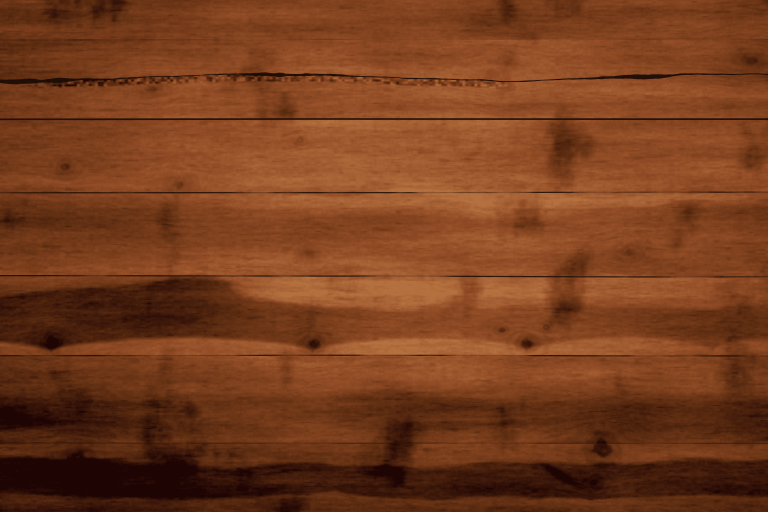
Write a Shadertoy shader that draws this texture.

```glsl
// Dark varnished horizontal wood planks with seams, knots and one long ragged crack.

float hash(vec2 p) {
    return fract(sin(dot(p, vec2(127.1, 311.7))) * 43758.5);
}

float noise(vec2 p) {
    vec2 i = floor(p), f = fract(p);
    f = f * f * (3.0 - 2.0 * f);
    return mix(mix(hash(i), hash(i + vec2(1, 0)), f.x),
               mix(hash(i + vec2(0, 1)), hash(i + vec2(1, 1)), f.x), f.y);
}

float fbm(vec2 p) {
    float sum = 0.0, amp = 0.5;
    for (int i = 0; i < 5; i++) {
        sum += amp * noise(p);
        p = p * 2.03 + vec2(17.3, 9.1);
        amp *= 0.5;
    }
    return sum;
}

// Soft-edged band between two values
float band(float y, float lo, float hi, float soft) {
    return smoothstep(lo - soft, lo + soft, y) * (1.0 - smoothstep(hi - soft, hi + soft, y));
}

// Antialiased line of a given half width, fading when thinner than a pixel
float stroke(float d, float halfWidth, float px) {
    return clamp((halfWidth - abs(d)) / px + 0.5, 0.0, 1.0);
}

// Darkness of one knot; also bends the grain around it
float knot(vec2 p, vec2 centre, float size, inout vec2 grainPos) {
    vec2 d = (p - centre) / (size * vec2(1.3, 1.0));
    float r = length(d) + 1.1 * (fbm(p * 40.0) - 0.5);
    grainPos.y -= 0.6 * (p.y - centre.y) * exp(-0.3 * dot(d, d));
    return 0.6 * exp(-4.0 * r * r) + (0.3 + 0.12 * sin(r * 9.0)) * exp(-0.6 * r * r);
}

// Wood palette from deep brown to warm tan
vec3 woodColor(float t) {
    t = clamp(t, -0.15, 1.1) * 4.0;
    vec3 c = mix(vec3(0.20, 0.07, 0.03), vec3(0.34, 0.16, 0.06), min(t, 1.0));
    c = mix(c, vec3(0.46, 0.23, 0.10), clamp(t - 1.0, 0.0, 1.0));
    c = mix(c, vec3(0.57, 0.30, 0.15), clamp(t - 2.0, 0.0, 1.0));
    return mix(c, vec3(0.67, 0.40, 0.22), clamp(t - 3.0, 0.0, 1.4));
}

void mainImage(out vec4 fragColor, in vec2 fragCoord) {
    vec2 p = fragCoord / iResolution.y;
    vec2 uv = fragCoord / iResolution.xy;
    float px = 1.0 / iResolution.y;

    // Plank seams: hairlines that break up, one of them solid
    float seams[6] = float[6](0.924, 0.768, 0.625, 0.461, 0.305, 0.135);
    float plank = 0.0, seam = 0.0;
    for (int i = 0; i < 6; i++) {
        float k = float(i);
        float d = p.y - seams[i] - 0.004 * (noise(vec2(p.x * 1.5, k * 7.0)) - 0.5);
        plank += step(d, 0.0);
        float wear = 0.25 + 0.75 * smoothstep(0.3, 0.65, fbm(vec2(p.x * 12.0, k * 5.0)));
        if (i == 0) wear *= 1.0 - 0.8 * smoothstep(0.3, 0.45, p.x);
        if (i == 1) wear = 1.0;
        if (i == 5) wear *= 0.5;
        seam = max(seam, wear * stroke(d, i == 1 ? 0.0017 : 0.0012, px));
    }

    // Knots: a row at the feet of the arches, small scattered ones, one large
    vec2 g = p;
    float knots = 0.0;
    for (int i = 0; i < 3; i++) {
        float k = float(i);
        knots += 0.95 * knot(p, vec2(0.1 + 0.555 * k - 0.045 * k * k, 0.328), 0.023 - 0.002 * k, g);
    }
    for (int i = 0; i < 16; i++) {
        vec2 c = vec2(hash(vec2(i, 3)) * 1.5, hash(vec2(i, 8)));
        knots += (0.25 + 0.45 * hash(vec2(i, 5))) * knot(p, c, 0.007 + 0.02 * hash(vec2(i, 6)), g);
    }
    knots += knot(p, vec2(1.18, 0.12), 0.034, g);

    // Light falls off towards the corners
    vec2 v = (uv - vec2(0.57, 0.62)) * vec2(1.1, 1.15);
    float tone = 0.84 - 0.95 * dot(v, v) + 0.1 * (hash(vec2(plank, 2.0)) - 0.5);

    // Grain streaks, mottling and cloudy smudges
    g.y += 0.012 * (noise(vec2(p.x * 2.5, p.y * 5.0 + plank * 11.0)) - 0.5);
    tone += 0.42 * (fbm(vec2(g.x * 2.2 + plank * 5.0, g.y * 34.0)) - 0.48);
    tone += 0.45 * (fbm(p * vec2(4.0, 8.0) + plank * 3.7) - 0.48);
    tone -= 0.55 * smoothstep(0.56, 0.85, fbm(p * vec2(9.0, 7.0) + 23.0));
    // Fine fibres
    tone += 0.10 * (noise(vec2(g.x * 16.0, g.y * 190.0)) - 0.5);
    tone += 0.11 * (noise(vec2(g.x * 90.0, g.y * 260.0)) - 0.5);
    tone += 0.07 * (noise(p * 240.0) - 0.5);
    tone -= 0.10 * smoothstep(0.7, 1.0, noise(vec2(g.x * 45.0, g.y * 240.0 + 40.0)));

    // Heartwood with a wavy top and arched sapwood below
    float ragged = 0.05 * (fbm(vec2(p.x * 5.0, p.y * 22.0)) - 0.48);
    float bulge = (p.x - 0.39) * 9.0;
    float top = mix(0.432, 0.405, smoothstep(0.38, 0.62, p.x)) + 0.022 * exp(-bulge * bulge) + ragged;
    float u = (p.x - 0.1) / 0.51;
    float arch = 0.312 + 0.027 * sqrt(abs(sin(3.1416 * (u + 0.12 * u * (u - 1.0))))) + 0.2 * ragged;
    float heart = smoothstep(arch - 0.004, arch + 0.008, p.y) * (1.0 - smoothstep(top - 0.008, top + 0.008, p.y));
    tone -= heart * mix(0.46, 0.22, smoothstep(0.3, 1.0, p.x));
    tone += 0.13 * band(p.y, 0.305, arch, 0.004) * (1.0 - 0.6 * smoothstep(1.0, 1.3, p.x));

    // Broad dark and pale streaks along the boards
    float y = p.y + ragged;
    tone -= 0.36 * band(y, 0.03, 0.098, 0.007);
    tone -= 0.24 * band(y, 0.155, 0.225, 0.02);
    tone -= 0.13 * band(y, 0.49, 0.59, 0.015);
    tone += 0.16 * smoothstep(0.4, 0.7, p.x) * band(y, 0.603, 0.625, 0.004);
    tone += 0.16 * smoothstep(0.35, 0.6, p.x) * band(y, 0.415, 0.461, 0.006);

    // Dark slanting scar below the large knot
    vec2 scar = p - vec2(1.09, 0.075);
    scar = vec2(scar.x * 0.85 - scar.y * 0.53, scar.x * 0.53 + scar.y * 0.85) / vec2(0.04, 0.008);
    tone -= 0.4 * exp(-dot(scar, scar));

    // Thin long crack, gaping in places, with crumbling wood under it
    float crack = p.y - 0.849 - 0.007 * sin(6.8 * p.x - 2.03) - 0.007 * (fbm(vec2(p.x * 14.0, 2.0)) - 0.5);
    float gape = 0.0009 + 0.003 * exp(-pow((p.x - 1.24) * 13.0, 2.0))
               + 0.003 * exp(-pow((p.x - 0.57) * 13.0, 2.0)) + 0.003 * exp(-pow((p.x - 0.06) * 9.0, 2.0));
    gape *= 0.3 + 1.5 * fbm(vec2(p.x * 35.0, 4.0));
    float crumbs = band(crack, -0.014, 0.001, 0.003) * band(p.x, 0.08, 0.98, 0.06);
    tone += crumbs * (0.9 * noise(p * vec2(170.0, 210.0)) - 0.7);

    vec3 color = woodColor(tone - 0.6 * knots);
    vec3 gapColor = vec3(0.09, 0.035, 0.02);
    color = mix(color, gapColor, 0.85 * seam);
    color = mix(color, gapColor, 0.9 * stroke(crack, gape, px));
    fragColor = vec4(color, 1.0);
}
```
